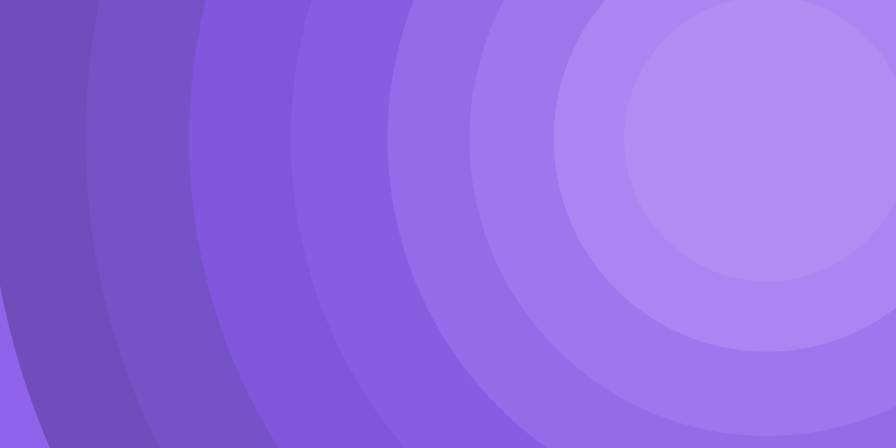
A Shadertoy shader for this background:

```glsl
// Concentric violet discs, brightening toward a centre at the upper right.

// Lengths are in canvas heights, origin at the lower left.
const vec2 CENTER = vec2(1.711, 0.690);
const int RING_COUNT = 8;

// Disc radii, from the outermost inward.
const float RADII[RING_COUNT] = float[](
    1.742, 1.520, 1.289, 1.062, 0.846, 0.663, 0.475, 0.318);

// Flat fill of each disc, in the same order.
const vec3 FILLS[RING_COUNT] = vec3[](
    vec3(0.435, 0.302, 0.733),
    vec3(0.463, 0.322, 0.784),
    vec3(0.502, 0.337, 0.855),
    vec3(0.533, 0.365, 0.882),
    vec3(0.580, 0.420, 0.914),
    vec3(0.620, 0.463, 0.933),
    vec3(0.671, 0.525, 0.949),
    vec3(0.686, 0.553, 0.945));

const vec3 BACKDROP = vec3(0.561, 0.392, 0.918);

// Antialiased coverage of a disc, given the distance to its centre.
float discCoverage(float dist, float radius, float pixel) {
    return clamp(0.5 + (radius - dist) / pixel, 0.0, 1.0);
}

void mainImage(out vec4 fragColor, in vec2 fragCoord) {
    float pixel = 1.0 / iResolution.y;
    float dist = length(fragCoord * pixel - CENTER);

    // Stack the discs from the largest to the smallest.
    vec3 color = BACKDROP;
    for (int i = 0; i < RING_COUNT; i++) {
        color = mix(color, FILLS[i], discCoverage(dist, RADII[i], pixel));
    }

    fragColor = vec4(color, 1.0);
}
```
